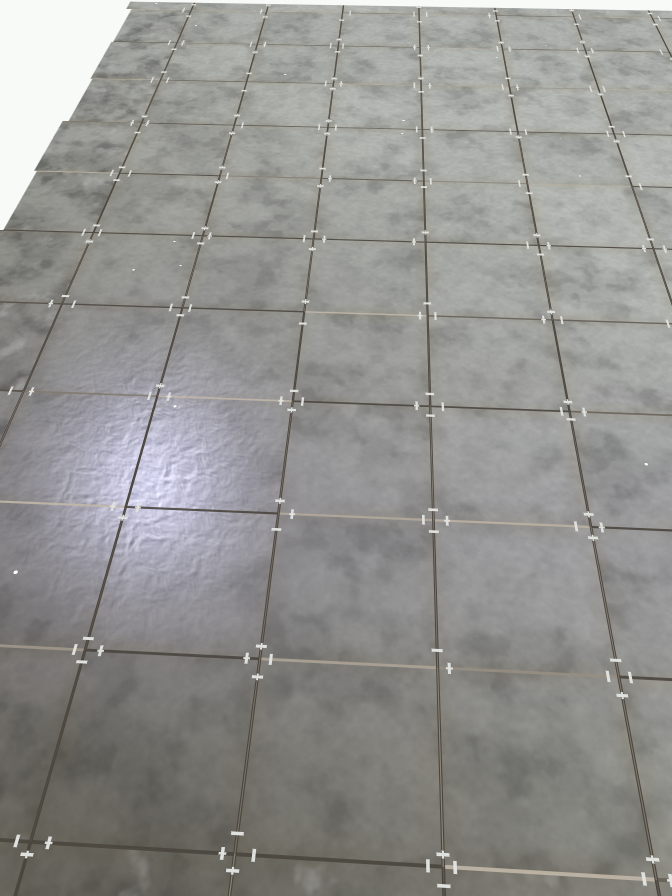
This texture is drawn by a Shadertoy shader. Its source:

```glsl
// A floor of square slate tiles seen in perspective, with open joints and white spacers.
// A homography maps the canvas to tile units; each tile gets its own mottled clouding,
// then window glare, joints, spacers and the pale wall are layered on top.

#define JOINT_HALF 0.0085    // half joint width, in tiles
#define SPACER_REACH 0.08    // spacer distance from the crossing
#define SPACER_LENGTH 0.031  // half length of a spacer bar
#define SPACER_THICK 0.0085  // half thickness of a spacer bar
#define SPACER_SHARE 0.8     // share of joint arms with a spacer
#define MOTTLE 0.17          // depth of the dark clouding
#define RELIEF 0.75          // strength of the cleft relief in the glare
#define GLARE_POS vec2(0.225, 0.54)
#define GLARE_SIZE vec2(0.14, 0.115)
#define WALL_U -3.8          // left wall, in tiles
#define WALL_V 10.25         // far wall, in tiles

const vec3 SLATE_DARK  = vec3(0.41, 0.40, 0.37);
const vec3 SLATE_LIGHT = vec3(0.70, 0.71, 0.695);
const vec3 SLATE_COOL  = vec3(0.59, 0.58, 0.625);
const vec3 GLARE       = vec3(0.79, 0.79, 0.90);
const vec3 JOINT_DARK  = vec3(0.29, 0.27, 0.24);
const vec3 JOINT_SAND  = vec3(0.76, 0.72, 0.66);
const vec3 WHITE       = vec3(0.97, 0.98, 0.97);

// Canvas position (y down) = FLOOR * (tile u, tile v, 1)
const mat3 FLOOR = mat3(0.3066, 0.0039, -0.0107,
                        0.1049, -0.0924, 0.174,
                        0.6597, 0.9674, 1.0);

float hash(vec2 p) {
    return fract(sin(dot(p, vec2(127.1, 311.7))) * 43758.547);
}

float noise(vec2 p) {
    vec2 i = floor(p), f = fract(p);
    f = f * f * (3.0 - 2.0 * f);
    return mix(mix(hash(i), hash(i + vec2(1, 0)), f.x),
               mix(hash(i + vec2(0, 1)), hash(i + vec2(1, 1)), f.x), f.y);
}

float fbm(vec2 p) {
    float sum = 0.0, amp = 0.53;
    for (int i = 0; i < 4; i++) {
        sum += amp * noise(p);
        p = mat2(1.6, 1.2, -1.2, 1.6) * p + 7.3;
        amp *= 0.5;
    }
    return sum;
}

// Coverage of a signed distance, for a pixel of the given size
float cover(float dist, float pixel) {
    return clamp(0.5 - dist / pixel, 0.0, 1.0);
}

// Coverage of a line that may be thinner than a pixel
float line(float dist, float halfWidth, float pixel) {
    return cover(abs(dist) - halfWidth, pixel) * min(1.0, 2.0 * halfWidth / pixel);
}

// Cleft relief of the slate: short creases with fine grain
float relief(vec2 p) {
    p += 0.06 * vec2(noise(p * 9.0), noise(p * 9.0 + 31.0));
    return 0.8 * abs(fbm(p * 9.0) - 0.5) + 0.35 * fbm(p * 24.0);
}

vec3 slate(vec2 uv, vec2 q) {
    vec2 tile = floor(uv);
    vec2 p = uv + 19.0 * vec2(hash(tile), hash(tile + 5.0));
    float lit = smoothstep(0.0, 1.0, 0.5 * q.x + 0.68 * (1.0 - q.y));
    vec3 col = mix(SLATE_DARK, SLATE_LIGHT, lit);
    col = mix(col, SLATE_COOL, 0.4 * exp(-pow((q.y - 0.6) / 0.18, 2.0)));

    // Clouding in broken blotches, fine grain and brownish tile rims
    float cut = step(uv.x, -3.0);
    float cloud = 0.5 * smoothstep(0.40, 0.72, fbm(p * 3.2));
    cloud += 0.6 * smoothstep(0.42, 0.70, fbm(p * 8.0 + 11.0)) * (0.4 + cloud);
    col *= 1.0 - MOTTLE * (1.0 + 0.7 * cut) * cloud;
    col *= 0.95 + 0.10 * fbm(p * 26.0) + 0.05 * (hash(tile + 9.0) - 0.5);
    vec2 rim = 0.5 - abs(fract(uv) - 0.5);
    float stain = smoothstep(0.14, 0.0, min(rim.x, rim.y)) * fbm(p * 3.0 + 4.0);
    col *= 1.0 - stain * vec3(0.06, 0.08, 0.13);

    // Dusty smears on the nearest and the cut tiles
    float dust = max(cut, smoothstep(0.1, -0.1, uv.y));
    col = mix(col, vec3(0.70), 0.5 * dust * smoothstep(0.6, 0.8, fbm(p * 5.0 + 50.0)));

    // Glare, broken up by relief on the tiles that face the window
    vec2 g = (q - GLARE_POS) / GLARE_SIZE;
    float spread = dot(g, g);
    float facing = mix(0.15, 1.0, step(uv.x, -1.0)) * mix(0.45, 1.0, step(1.0, uv.y));
    float slope = relief(p) - relief(p + vec2(0.016, -0.016));
    col = mix(col, SLATE_COOL, 0.45 * exp(-0.4 * spread));
    col = mix(col, GLARE, mix(0.5, 0.9, facing) * exp(-1.2 * spread));
    col += facing * exp(-0.8 * spread) * (RELIEF * slope + 0.06 * exp(-2.5 * spread));
    return col;
}

// White spacers on the four arms of a crossing; d is in tile widths
float spacers(vec2 d, vec2 crossing, float pixel) {
    float mask = 0.0;
    for (int i = 0; i < 4; i++) {
        float turn = 1.5707963 * float(i);
        vec2 dir = vec2(cos(turn), sin(turn));
        float h = hash(crossing + 13.0 * float(i));
        float along = abs(dot(d, dir) - SPACER_REACH * (0.7 + 0.6 * fract(h * 17.0)));
        float across = abs(dot(d, vec2(-dir.y, dir.x)));
        float bar = max(along - SPACER_THICK, across - SPACER_LENGTH);
        float stub = max(along - 0.6 * SPACER_LENGTH, across - 0.7 * SPACER_THICK);
        stub += step(fract(h * 31.0), 0.6);
        mask = max(mask, step(h, SPACER_SHARE) * cover(min(bar, stub), pixel));
    }
    return mask;
}

void mainImage(out vec4 fragColor, in vec2 fragCoord) {
    vec2 q = fragCoord / iResolution.xy;
    q.y = 1.0 - q.y;
    vec3 plane = inverse(FLOOR) * vec3(q, 1.0);
    vec2 uv = plane.xy / plane.z;
    vec2 pixel = max(vec2(abs(dFdx(uv.x)), abs(dFdy(uv.y))), 1e-5);
    vec2 crossing = round(uv), d = uv - crossing;
    vec3 col = slate(uv, q);

    // Stray chips
    vec2 cell = floor(uv * 3.0);
    vec2 chip = fract(uv * 3.0) - 0.25 - 0.5 * vec2(hash(cell), hash(cell + 3.0));
    float chipSize = 0.015 + 0.025 * hash(cell + 8.0);
    col = mix(col, WHITE, step(0.96, hash(cell + 21.0)) * cover(length(chip) - chipSize, 3.0 * pixel.x));

    // Joints: each segment is dark or filled with sand
    float sandH = smoothstep(0.4, 0.9, hash(vec2(floor(uv.x), crossing.y) + 2.0));
    float sandV = 0.6 * hash(vec2(crossing.x, floor(uv.y)) + 6.0);
    col = mix(col, mix(JOINT_DARK, JOINT_SAND, sandH), 0.9 * line(d.y, JOINT_HALF, pixel.y));
    col = mix(col, JOINT_DARK, line(d.x, JOINT_HALF, pixel.x));
    col = mix(col, JOINT_SAND, sandV * line(d.x, 0.35 * JOINT_HALF, pixel.x));

    // Spacers stand upright, so undo the foreshortening
    d.y *= pixel.x / pixel.y;
    col = mix(col, WHITE * 0.9, spacers(d, crossing, pixel.x));

    // Walls, with a slightly stepped left edge
    float edge = WALL_U + 0.16 * (hash(vec2(floor(uv.y), 4.0)) - 0.5);
    float wall = max(cover(uv.x - edge, 1.5 * pixel.x), cover(WALL_V - uv.y, pixel.y));
    col = mix(col, WHITE, wall);
    fragColor = vec4(clamp(col, 0.0, 1.0), 1.0);
}
```
